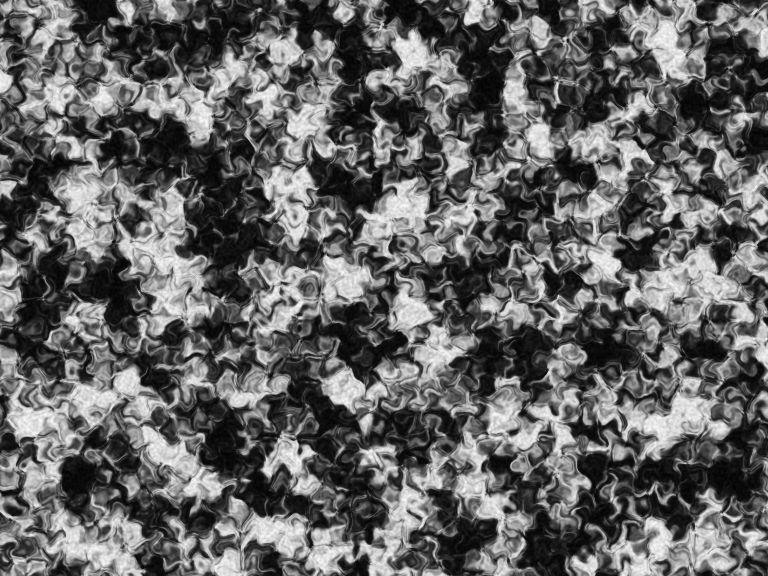
A WebGL 2 fragment shader for this texture:

```glsl
#version 300 es
precision highp float;
// Draws a mottled black and pale grey mineral surface with ragged, curled grains.

#define PATCH_FREQ 9.0      // broad patches per canvas height
#define OCTAVE_STEP 2.05    // frequency ratio between layers
#define CURL_FREQ 36.0      // frequency of the bright rims
#define CURL_WEIGHT 0.42
#define WARP_FREQ 42.0
#define WARP_AMOUNT 0.0065
#define GRAIN_FREQ 190.0
#define GRAIN_AMOUNT 0.022
#define BIAS 0.0            // shifts the balance of dark and light
#define CONTRAST 1.72
#define BLACK 0.03
#define WHITE 0.92

uniform vec2 u_resolution;
out vec4 fragColor;

float hash(vec2 cell) {
  return fract(sin(dot(cell, vec2(127.1, 311.7))) * 43758.5453);
}

vec2 gradient(vec2 cell) {
  float angle = 6.28318 * hash(cell);
  return vec2(cos(angle), sin(angle));
}

// Gradient noise scaled to roughly unit variance
float noise(vec2 p) {
  vec2 cell = floor(p);
  vec2 f = p - cell;
  vec2 w = f * f * (3.0 - 2.0 * f);
  vec2 e = vec2(1.0, 0.0);
  float a = dot(gradient(cell), f);
  float b = dot(gradient(cell + e.xy), f - e.xy);
  float c = dot(gradient(cell + e.yx), f - e.yx);
  float d = dot(gradient(cell + e.xx), f - e.xx);
  return 4.7 * mix(mix(a, b, w.x), mix(c, d, w.x), w.y);
}

// Rotated layers, from broad patches down to crumbs
float patches(vec2 p) {
  const mat2 turn = mat2(0.8, 0.6, -0.6, 0.8);
  float weights[5] = float[5](0.56, 0.53, 0.46, 0.36, 0.17);
  float sum = 0.0;
  vec2 q = p * PATCH_FREQ;
  for (int i = 0; i < 5; i++) {
    sum += weights[i] * noise(q);
    q = turn * q * OCTAVE_STEP + vec2(17.3, 9.1);
  }
  return sum;
}

// Thin bright rims around small dark cores, zero on average
float curls(vec2 p) {
  return 0.8 - abs(noise(p * CURL_FREQ + 53.7));
}

// Spreads the field evenly, then weights it towards the dark tones
float tone(float field) {
  float level = 1.0 / (1.0 + exp(-CONTRAST * (field + BIAS)));
  return mix(BLACK, WHITE, level * (0.4 + 0.6 * level));
}

void main() {
  vec2 p = gl_FragCoord.xy / u_resolution.y;

  // Ragged outlines
  vec2 warp = vec2(noise(p * WARP_FREQ + 11.5), noise(p * WARP_FREQ + 71.9));
  vec2 q = p + WARP_AMOUNT * warp;

  float field = patches(q) + CURL_WEIGHT * curls(q * vec2(0.92, 1.08));
  float grey = tone(field);

  // Fine grain, fainter in the dark parts
  grey += GRAIN_AMOUNT * noise(p * GRAIN_FREQ + 31.3) * (0.4 + grey);

  fragColor = vec4(vec3(clamp(grey, 0.0, 1.0)), 1.0);
}
```
